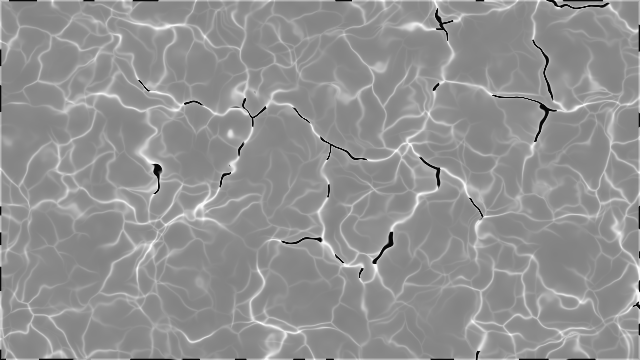
This texture is drawn by a WebGL 1 fragment shader. Its source:

```glsl
precision highp float;
uniform vec2 u_resolution;

float hash(vec2 p) {
  return fract(sin(dot(p, vec2(127.1, 311.7))) * 43758.5453);
}

vec2 hash2(vec2 p) {
  return vec2(hash(p), hash(p + 57.3));
}

float noise(vec2 p) {
  vec2 i = floor(p), f = fract(p);
  f = f * f * (3.0 - 2.0 * f);
  return mix(mix(hash(i), hash(i + vec2(1.0, 0.0)), f.x),
             mix(hash(i + vec2(0.0, 1.0)), hash(i + 1.0), f.x), f.y);
}

vec2 noise2(vec2 p) {
  return vec2(noise(p), noise(p + 31.7)) - 0.5;
}

// Bends straight cell walls into wandering veins
vec2 warp(vec2 p) {
  return p + 0.085 * noise2(p * 8.0) + 0.045 * noise2(p * 19.0 + 4.0)
           + 0.014 * noise2(p * 44.0 + 9.0);
}

// Distance to the nearest Voronoi cell wall
float wallDistance(vec2 p, float cells) {
  p *= cells;
  vec2 base = floor(p), f = fract(p);
  vec2 nearest = vec2(0.0), nearestCell = vec2(0.0);
  float best = 8.0;
  for (int j = -1; j <= 1; j++) {
    for (int i = -1; i <= 1; i++) {
      vec2 cell = vec2(float(i), float(j));
      vec2 r = cell + hash2(base + cell) - f;
      float d = dot(r, r);
      if (d < best) {
        best = d;
        nearest = r;
        nearestCell = cell;
      }
    }
  }
  float wall = 8.0;
  for (int j = -2; j <= 2; j++) {
    for (int i = -2; i <= 2; i++) {
      vec2 cell = nearestCell + vec2(float(i), float(j));
      vec2 r = cell + hash2(base + cell) - f;
      vec2 across = r - nearest;
      if (dot(across, across) > 0.0001)
        wall = min(wall, dot(0.5 * (nearest + r), normalize(across)));
    }
  }
  return wall / cells;
}

// Bright core with a soft halo
float vein(float d) {
  return 0.6 * exp(-d * d / 0.00002) + 0.4 * exp(-d / 0.011);
}

void main() {
  vec2 p = gl_FragCoord.xy / u_resolution.y;
  float aspect = u_resolution.x / u_resolution.y;
  float pixel = 1.0 / u_resolution.y;
  vec2 q = warp(p);

  // Strong, medium and faint vein networks
  float strength = 0.6 * noise(p * 6.0 + 3.0) + 0.4 * noise(p * 21.0);
  float mainWall = wallDistance(q + 2.3, 3.7);
  float glow = (0.05 + 0.37 * smoothstep(0.25, 0.76, strength)) * vein(mainWall);
  glow += 0.25 * smoothstep(0.2, 0.9, noise(p * 9.0 + 17.0))
        * vein(wallDistance(q + 7.1, 8.5));
  glow += 0.12 * smoothstep(0.2, 0.9, noise(p * 13.0 + 41.0))
        * vein(wallDistance(q + 13.7, 14.0));

  // Mottled grey ground
  float ground = 0.502 + 0.025 * noise(p * 14.0) + 0.015 * noise(p * 37.0);
  float grey = ground + glow;

  // Light rim along the frame
  vec2 toFrame = min(p, vec2(aspect, 1.0) - p);
  float rim = min(toFrame.x, toFrame.y);
  grey += 0.18 * (1.0 - smoothstep(0.002, 0.006, rim));

  // Black dashes on the strongest veins and on the rim
  float dash = smoothstep(0.71, 0.73, strength)
             * (1.0 - smoothstep(0.0035 - 0.5 * pixel, 0.0035 + 0.5 * pixel, mainWall));
  float rimDash = smoothstep(0.66, 0.7, noise(p * 24.0 + 5.0))
                * (1.0 - smoothstep(0.003, 0.005, rim));
  grey = mix(min(grey, 0.97), 0.03, max(dash, rimDash));

  gl_FragColor = vec4(vec3(grey), 1.0);
}
```
